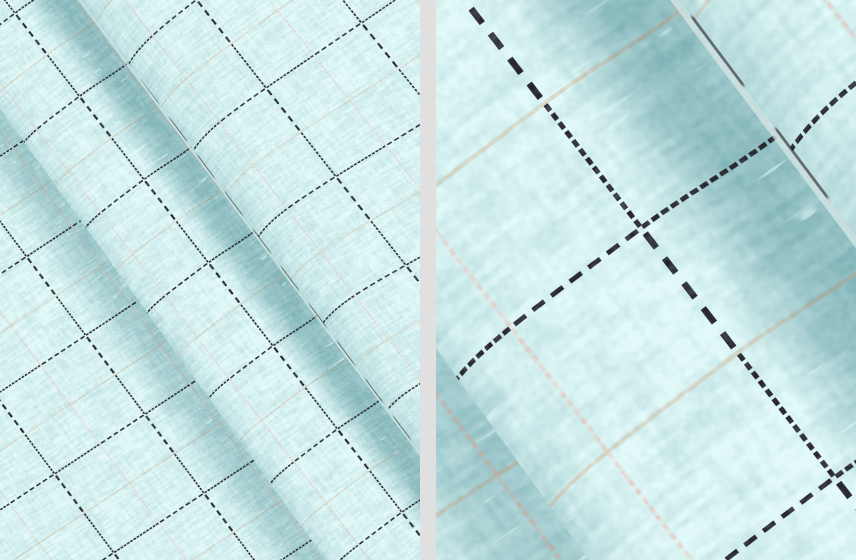
Left, the full canvas; right, a detail of the centre.
A Shadertoy shader for this texture:

```glsl
// Pale aqua woven cloth with a dashed windowpane check, lying in two diagonal folds.
// Three overlapping panels each map the canvas to (warp, weft) cell coordinates;
// one function weaves the check, and shading by distance from the folds adds relief.

#define LIGHT vec3(0.885, 0.978, 0.975)
#define DARK vec3(0.55, 0.735, 0.75)
#define INK vec3(0.13, 0.12, 0.15)
#define TAN vec3(0.83, 0.77, 0.67)
#define PINK vec3(0.92, 0.77, 0.72)
#define GRAIN 0.62         // strength of the thread texture
#define THREADS 46.0       // threads per check cell
#define FINE_DASHES 28.0   // short stitches per cell
#define WARP_DASHES 10.0   // long stitches per cell, lengthwise
#define WEFT_DASHES 14.0   // long stitches per cell, crosswise
#define FOLD_RIGHT 0.1545  // position of the right fold across the cloth

float hash(vec2 p) {
    return fract(sin(dot(p, vec2(127.1, 311.7))) * 43758.5453);
}

float noise(vec2 p) {
    vec2 i = floor(p), f = fract(p);
    f = f * f * (3.0 - 2.0 * f);
    return mix(mix(hash(i), hash(i + vec2(1, 0)), f.x),
               mix(hash(i + vec2(0, 1)), hash(i + vec2(1, 1)), f.x), f.y);
}

// Smooth-edged band of given half width around zero
float band(float d, float halfWidth) {
    float px = 0.7 / iResolution.x;
    return 1.0 - smoothstep(halfWidth - px, halfWidth + px, abs(d));
}

// Stitches along a thread: count per cell, filled fraction, cell length
float stitches(float t, float count, float fill, float cell) {
    float pitch = cell / count;
    return band((fract(t * count) - 0.5) * pitch, 0.5 * fill * pitch);
}

// Signed distance to the nearest whole number, scaled by cell size
vec2 toLine(vec2 t, vec2 cell) {
    return (fract(t + 0.5) - 0.5) * cell;
}

// Cloth colour at cell coordinates t (x across, y along)
vec3 weave(vec2 t, vec2 cell, float shade) {
    // Uneven threads in both directions, with scattered pale slubs
    float weft = noise(t * vec2(9.0, THREADS));
    float warp = noise(t * vec2(THREADS, 8.0) + 37.0);
    float speck = noise(t * THREADS * 1.3 + 91.0);
    float patches = noise(t * 4.0 + 13.0);
    float grain = 0.4 * weft + 0.28 * warp + 0.24 * speck + 0.08 * patches;
    float tone = shade + 0.13 + GRAIN * (grain - 0.5);
    vec3 col = mix(LIGHT, DARK, clamp(tone, 0.0, 1.15));
    float slub = smoothstep(0.86, 0.97, noise(t * vec2(7.0, 38.0) + 61.0));
    col = mix(col, LIGHT, 0.55 * slub);

    // Faint coloured threads halfway between the dark ones
    vec2 mid = toLine(t + 0.5, cell);
    float wear = 0.35 + 0.4 * speck;
    float shadow = 1.0 - 0.22 * shade;
    float dots = 0.35 + 0.65 * stitches(t.y, FINE_DASHES, 0.6, cell.y);
    col = mix(col, TAN * shadow, band(mid.y, 0.0017) * wear);
    col = mix(col, PINK * shadow, band(mid.x, 0.0018) * wear * dots);

    // Dark threads: long stitches on one half cell, fine ones on the other
    vec2 d = toLine(t, cell);
    float longWarp = step(fract(t.y), 0.5);
    float longWeft = step(0.5, fract(t.x));
    float warpDash = mix(stitches(t.y, FINE_DASHES, 0.68, cell.y),
                         stitches(t.y, WARP_DASHES, 0.58, cell.y), longWarp);
    float weftDash = mix(stitches(t.x, FINE_DASHES, 0.72, cell.x),
                         stitches(t.x, WEFT_DASHES, 0.62, cell.x), longWeft);
    float ink = max(band(d.x, mix(0.0020, 0.0026, longWarp)) * warpDash,
                    band(d.y, 0.0019) * weftDash);
    return mix(col, INK, ink * (0.8 + 0.2 * speck));
}

void mainImage(out vec4 fragColor, in vec2 fragCoord) {
    // Measure from the top left; u runs along the folds, v across them
    vec2 p = vec2(fragCoord.x, iResolution.y - fragCoord.y) / iResolution.x;
    float u = dot(p, vec2(0.6, 0.8));
    float v = dot(p, vec2(0.8, -0.6));
    float px = 0.8 / iResolution.x;
    float foldLeft = -0.1517 - 0.0183 * u;
    float fromLeft = v - foldLeft;
    float fromRight = v - FOLD_RIGHT;

    // Left panel, in the shadow of the left fold
    vec2 cell = vec2(0.257, 0.2347);
    vec2 t = vec2(v + 0.316, u - 0.292 - 0.06 * (v + 0.316)) / cell;
    float shade = 0.62 * (1.0 - smoothstep(0.02, 0.14, -fromLeft));
    vec3 col = weave(t, cell, shade);

    // Middle panel, rolling from its lit edge into the right shadow
    cell = vec2(0.26, 0.2505);
    float bend = 0.008 * exp(-max(fromLeft, 0.0) / 0.03) + 0.006 * smoothstep(0.02, 0.15, v);
    t = vec2(v - 0.0089 - 0.016 * u, u - 0.297 - bend) / cell;
    shade = 0.36 * exp(-max(fromLeft, 0.0) / 0.025)
          + 0.85 * smoothstep(0.025, 0.115, v) - 0.1 * smoothstep(0.12, 0.155, v);
    col = mix(col, weave(t + 20.0, cell, shade), smoothstep(-px, px, fromLeft));

    // Right panel, widening away from its curled edge
    cell = vec2(0.267 + 0.013 * u, 0.257 + 0.047 * fromRight);
    bend = 0.026 * exp(-max(fromRight, 0.0) / 0.06);
    t = vec2(v - 0.368 - 0.024 * u, u - 0.2795 - bend) / cell;
    shade = 0.36 * exp(-max(fromRight, 0.0) / 0.045);
    col = mix(col, weave(t + 40.0, cell, shade), smoothstep(-px, px, fromRight));

    // Pale lip and thin broken thread on the right fold
    col = mix(col, LIGHT * 0.94, 0.75 * band(fromRight + 0.003, 0.003));
    float lipThread = band(fromRight, 0.0011) * stitches(u, 9.0, 0.62, 0.2);
    col = mix(col, INK, 0.6 * lipThread * smoothstep(0.25, 0.5, u));

    fragColor = vec4(col, 1.0);
}
```
